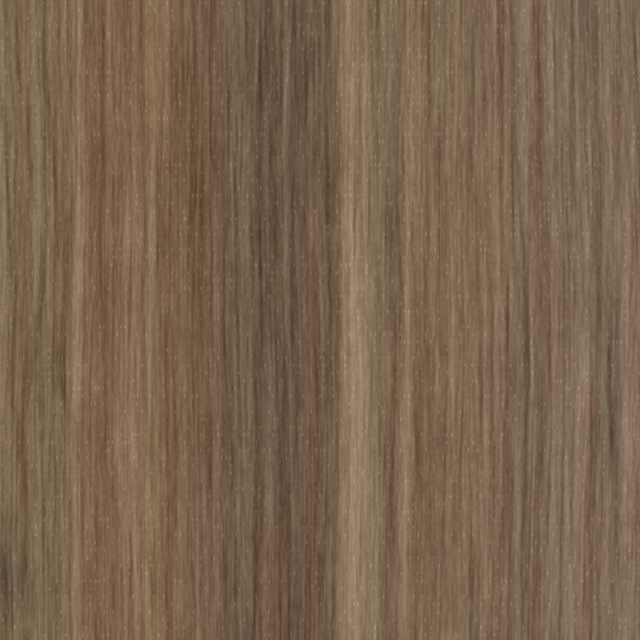
Reproduce this texture procedurally as a WebGL 1 fragment shader.

```glsl
precision highp float;
// Straight-grained walnut veneer: broad upright colour bands, overlaid with
// stretched gradient noise for growth streaks, fibres and pores, then wavy
// ring lines at the left, a dark resin streak and tiny pale flecks.
uniform vec2 u_resolution;

const vec3 OLIVE  = vec3(0.505, 0.428, 0.335);
const vec3 RUSSET = vec3(0.485, 0.383, 0.290);
const vec3 UMBER  = vec3(0.425, 0.340, 0.272);
const vec3 TAUPE  = vec3(0.500, 0.418, 0.333);
const vec3 ASH    = vec3(0.490, 0.412, 0.340);
const vec3 HONEY  = vec3(0.580, 0.495, 0.385);
const vec3 RUST   = vec3(0.430, 0.315, 0.220);
const vec3 RESIN  = vec3(0.260, 0.220, 0.185);

vec2 hash2(vec2 p) {
  vec3 q = fract(p.xyx * vec3(0.1031, 0.1030, 0.0973));
  q += dot(q, q.yzx + 33.33);
  return fract((q.xx + q.yz) * q.zy);
}

float corner(vec2 cell, vec2 offset) {
  float angle = 6.2832 * hash2(cell + 57.0).x;
  return dot(vec2(cos(angle), sin(angle)), offset);
}

// Gradient noise, roughly -0.7 to 0.7
float gradientNoise(vec2 p) {
  vec2 i = floor(p);
  vec2 f = p - i;
  vec2 u = f * f * f * (f * (f * 6.0 - 15.0) + 10.0);
  vec2 e = vec2(1.0, 0.0);
  return mix(mix(corner(i, f), corner(i + e, f - e), u.x),
             mix(corner(i + e.yx, f - e.yx), corner(i + e.xx, f - e.xx), u.x), u.y);
}

// Noise drawn out along the grain; scale is (across, along)
float grain(vec2 p, vec2 scale, float seed) {
  return gradientNoise(p * scale + vec2(seed * 7.31, seed * 3.77));
}

// Soft upright band
float band(float x, float centre, float width) {
  float d = (x - centre) / width;
  return exp(-d * d);
}

// Narrow dark lines along the contours of a field
float ringLine(float field, float sharpness) {
  return pow(0.5 + 0.5 * cos(6.2832 * field), sharpness);
}

vec3 boardColour(float x) {
  vec3 c = mix(OLIVE, RUSSET, smoothstep(0.10, 0.13, x));
  c = mix(c, UMBER, smoothstep(0.24, 0.38, x));
  c = mix(c, TAUPE, smoothstep(0.515, 0.545, x));
  c = mix(c, ASH, smoothstep(0.72, 0.95, x));
  c = mix(c, HONEY, 0.55 * band(x, 0.234, 0.011));
  c = mix(c, HONEY, 0.40 * band(x, 0.122, 0.008));
  return mix(c, HONEY, 0.70 * band(x, 0.548, 0.022));
}

// Wavy rings, loosening towards the lower left
float figure(vec2 p) {
  float low = 1.0 - smoothstep(0.10, 0.50, p.y);
  float sway = mix(0.022, 0.065, low);
  float field = p.x + sway * grain(p, vec2(5.0, 5.5), 3.0) + 0.05 * p.y * p.y;
  float fade = 0.55 + 0.9 * grain(p, vec2(14.0, 4.0), 5.0);
  return ringLine(field * 27.0, 5.0) * fade * (1.0 - smoothstep(0.09, 0.125, p.x));
}

// Faint, gently bent rings on the right half
float rightRings(vec2 p) {
  float field = p.x + 0.035 * grain(p, vec2(3.0, 1.3), 8.0);
  float fade = 0.5 + grain(p, vec2(12.0, 1.5), 9.0);
  return ringLine(field * 29.0, 3.0) * fade * smoothstep(0.57, 0.64, p.x);
}

// Short pale flecks, one at most in each cell
float flecks(vec2 p, vec2 count) {
  vec2 g = p * count;
  vec2 cell = floor(g);
  vec2 rnd = hash2(cell + 11.0);
  vec2 d = fract(g) - 0.5 - 0.3 * (rnd.yx - 0.5);
  return step(0.86, rnd.x) * (1.0 - smoothstep(0.10, 0.36, length(d)));
}

float resinStreak(vec2 p) {
  float bend = 0.012 * grain(p, vec2(2.0, 5.0), 13.0);
  float spread = mix(0.003, 0.009, smoothstep(0.25, 0.50, p.y));
  float ragged = 0.75 + 0.8 * grain(p, vec2(130.0, 9.0), 14.0);
  return band(p.x + bend, 0.955, spread) * band(p.y, 0.38, 0.12) * ragged;
}

void main() {
  vec2 uv = gl_FragCoord.xy / u_resolution;
  vec2 p = uv + vec2(0.012 * grain(uv, vec2(3.0, 1.4), 1.0), 0.0);
  vec3 colour = boardColour(p.x);

  // Growth streaks, from wide to narrow
  float tone = 0.050 * grain(p, vec2(22.0, 0.7), 20.0);
  tone += 0.075 * grain(p, vec2(58.0, 1.1), 21.0);
  tone += 0.070 * grain(p, vec2(117.0, 2.3), 22.0);

  // Fibres, pores and surface texture
  tone += 0.075 * grain(p, vec2(187.0, 9.0), 23.0);
  tone += 0.055 * grain(p, vec2(233.0, 38.0), 24.0);
  tone += 0.030 * grain(p, vec2(241.0, 157.0), 25.0);
  tone -= 0.045 * smoothstep(0.15, 0.50, grain(p, vec2(143.0, 5.0), 26.0));
  tone += 0.065 * flecks(uv, vec2(151.0, 83.0));

  // Rusty tints and darker markings
  float rust = smoothstep(0.10, 0.45, grain(p, vec2(36.0, 0.9), 30.0));
  colour = mix(colour, RUST, 0.40 * rust);
  colour = mix(colour, RUST * 0.88, 0.55 * clamp(figure(uv), 0.0, 1.0));
  colour = mix(colour, RUST, 0.40 * clamp(rightRings(uv), 0.0, 1.0));
  colour = mix(colour, RESIN, 0.75 * clamp(resinStreak(uv), 0.0, 1.0));
  float knot = band(uv.x, -0.01, 0.035) * band(uv.y, 0.10, 0.06);
  colour = mix(colour, RESIN, 0.55 * knot);

  gl_FragColor = vec4(colour + tone * vec3(1.0, 0.99, 0.95), 1.0);
}
```
